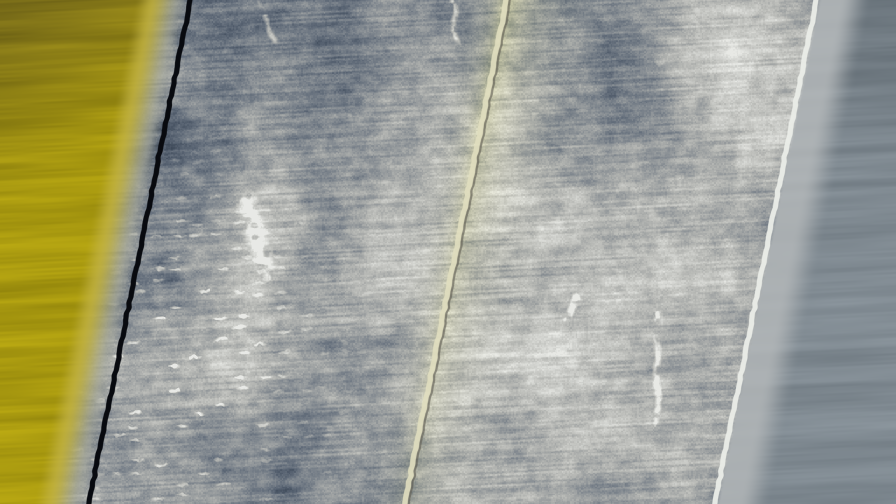
Reproduce this texture procedurally as a Shadertoy shader.

```glsl
float hash(vec2 p) {
    vec3 q = fract(vec3(p.xyx) * 0.1031);
    q += dot(q, q.yzx + 33.33);
    return fract((q.x + q.y) * q.z);
}

float noise(vec2 p) {
    vec2 i = floor(p), f = fract(p);
    f = f * f * (3.0 - 2.0 * f);
    return mix(mix(hash(i), hash(i + vec2(1, 0)), f.x),
               mix(hash(i + vec2(0, 1)), hash(i + vec2(1, 1)), f.x), f.y);
}

float fbm(vec2 p) {
    float sum = 0.0, amp = 0.5;
    for (int i = 0; i < 5; i++) {
        sum += amp * noise(p);
        p = mat2(1.6, 1.2, -1.2, 1.6) * p + 7.3;
        amp *= 0.5;
    }
    return sum;
}

// Soft elliptical spot
float spot(vec2 p, vec2 center, vec2 radius) {
    vec2 d = (p - center) / radius;
    return exp(-dot(d, d));
}

// Antialiased stroke around a signed distance
float stroke(float d, float halfWidth) {
    float aa = 0.8 / iResolution.y;
    return 1.0 - smoothstep(halfWidth - aa, halfWidth + aa, abs(d));
}

// Worn scratch between two points
float scratch(vec2 p, vec2 a, vec2 b, float width) {
    vec2 ab = b - a;
    float t = clamp(dot(p - a, ab) / dot(ab, ab), 0.0, 1.0);
    float wobble = (noise(p * 45.0) - 0.5) * 0.008;
    float d = length(p - a - ab * t + vec2(wobble, 0.0));
    return (1.0 - smoothstep(0.0, width, d)) * smoothstep(0.2, 0.65, noise(p * 85.0));
}

// Small scattered flecks, one per jittered cell
float flecks(vec2 p) {
    vec2 g = p * vec2(24.0, 42.0), cell = floor(g);
    vec2 jitter = vec2(hash(cell), hash(cell + 19.0)) * 0.5 + 0.25;
    vec2 d = fract(g) - jitter + (noise(p * 130.0) - 0.5) * 0.25;
    return step(0.65, hash(cell + 53.0)) * (1.0 - smoothstep(0.08, 0.3, length(d * vec2(0.8, 1.5))));
}

vec3 metalPanel(vec2 p, float s, float grain) {
    // Broad light and shade
    float tone = 0.56 + 0.05 * smoothstep(0.75, 0.9, s);
    tone += 0.13 * spot(p, vec2(0.50, 0.53), vec2(0.06, 0.26));
    tone += 0.10 * spot(p, vec2(0.42, 0.28), vec2(0.20, 0.14));
    tone += 0.10 * spot(p, vec2(0.78, 0.50), vec2(0.14, 0.35));
    tone += 0.13 * spot(p, vec2(1.10, 0.40), vec2(0.32, 0.28));
    tone += 0.17 * spot(p, vec2(1.48, 0.92), vec2(0.16, 0.26));
    tone += 0.07 * spot(p, vec2(1.00, 0.78), vec2(0.05, 0.25));
    tone -= 0.13 * spot(p, vec2(0.48, 0.98), vec2(0.30, 0.25));
    tone -= 0.14 * spot(p, vec2(1.20, 0.90), vec2(0.14, 0.16));
    tone -= 0.07 * spot(p, vec2(0.62, 0.10), vec2(0.20, 0.20));
    tone -= 0.07 * spot(p, vec2(0.30, 0.52), vec2(0.09, 0.25));
    tone += 0.30 * (fbm(p * vec2(9.0, 7.0)) - 0.48);
    tone += 0.22 * (fbm(p * vec2(38.0, 50.0) + 31.0) - 0.48);
    tone += grain;

    // Scuffs gathered at the lower left, with a few long marks
    float wear = spot(p, vec2(0.36, 0.27), vec2(0.22, 0.30)) + 0.12;
    float marks = 0.28 * wear * flecks(p);
    marks += 0.25 * scratch(p, vec2(0.49, 0.60), vec2(0.53, 0.46), 0.030);
    marks += 0.28 * scratch(p, vec2(1.303, 0.38), vec2(1.306, 0.16), 0.010);
    marks += 0.40 * scratch(p, vec2(1.145, 0.41), vec2(1.125, 0.37), 0.011);
    marks += 0.25 * scratch(p, vec2(0.51, 1.00), vec2(0.545, 0.92), 0.009);
    marks += 0.25 * scratch(p, vec2(0.90, 1.00), vec2(0.91, 0.88), 0.009);
    tone = clamp(tone + marks, 0.18, 0.90);
    vec3 tint = mix(vec3(-0.05, -0.005, 0.055), vec3(0.01, 0.015, 0.0), smoothstep(0.35, 0.75, tone));
    return tone + tint;
}

void mainImage(out vec4 fragColor, in vec2 fragCoord) {
    vec2 p = fragCoord / iResolution.y;
    float s = p.x - 0.202 * p.y;  // constant along the slanted seams

    // Brushed grain
    vec2 b = vec2(p.x, p.y - 0.05 * p.x);
    float fine = noise(b * vec2(9.0, 230.0)) - 0.5;
    float broad = noise(b * vec2(3.0, 60.0) + 11.0) - 0.5;
    float speckle = hash(floor(p * 288.0)) - 0.5;
    vec3 col = metalPanel(p, s, 0.12 * fine + 0.06 * broad + 0.06 * speckle);

    // Warm glow along the middle seam
    float middle = s - 0.803;
    float glow = exp(-abs(middle) / (middle > 0.0 ? 0.050 : 0.025));
    col += glow * vec3(0.10, 0.09, -0.05) * (0.35 + 0.65 * p.y);

    // Pale strip and darker steel on the right
    vec3 strip = vec3(0.67, 0.69, 0.70) + 0.02 * broad;
    vec3 steel = mix(vec3(0.50, 0.54, 0.57), vec3(0.42, 0.46, 0.49), smoothstep(0.55, 1.0, p.y));
    steel += 0.07 * broad + 0.03 * fine;
    col = mix(col, strip, smoothstep(1.415, 1.430, s));
    col = mix(col, steel, smoothstep(1.465, 1.530, s));

    // Yellow band with a pale, blurred edge
    vec3 yellow = mix(vec3(0.66, 0.60, 0.06), vec3(0.48, 0.43, 0.10), smoothstep(0.55, 1.05, p.y - 0.4 * p.x));
    yellow += vec3(0.11, 0.10, 0.02) * (broad + 0.5 * fine);
    yellow = mix(yellow, vec3(0.76, 0.70, 0.27), 0.8 * smoothstep(0.065, 0.105, s));
    vec3 border = vec3(0.64, 0.65, 0.60) + 0.05 * fine;
    col = mix(col, border, 0.75 * (1.0 - smoothstep(0.145, 0.176, s)));
    col = mix(col, yellow, 1.0 - smoothstep(0.095, 0.155, s));

    // Seams: black, cream with a shadow, white
    float rough = (noise(vec2(3.0, p.y * 90.0)) - 0.5) * 0.003;
    col = mix(col, vec3(0.03, 0.04, 0.06), stroke(s - 0.176 + rough, 0.0052));
    col = mix(col, vec3(0.38, 0.37, 0.33), 0.65 * stroke(middle - 0.007 + rough, 0.003));
    col = mix(col, vec3(0.88, 0.87, 0.75), 0.9 * stroke(middle + rough, 0.0055));
    col = mix(col, vec3(0.92, 0.93, 0.91), 0.95 * stroke(s - 1.418 + rough, 0.0052));

    fragColor = vec4(clamp(col, 0.0, 1.0), 1.0);
}
```
